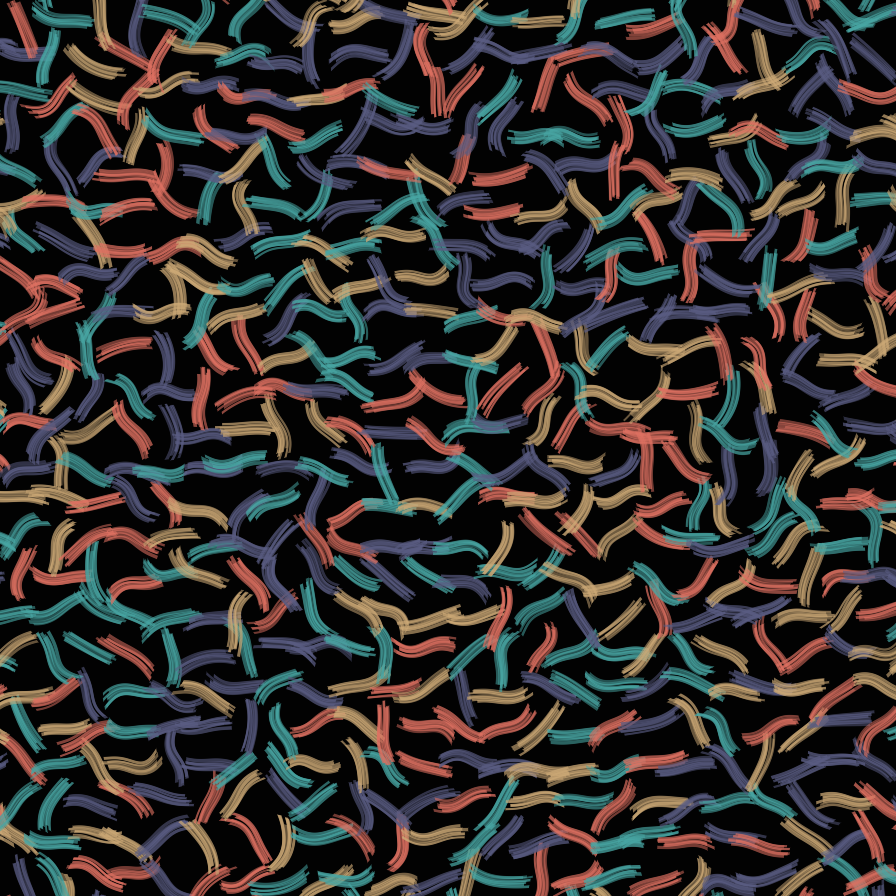
This pattern is drawn by a WebGL 2 fragment shader. Its source:

```glsl
#version 300 es
precision highp float;
// Short curved brush strokes in four muted colours, scattered over black.
// Each cell of a jittered grid holds one stroke, which is a bundle of
// translucent bristles following a shared bend with frayed ends.

uniform vec2 u_resolution;
out vec4 fragColor;

const float CELLS = 24.0;
const int BRISTLES = 7;
const vec3 SLATE = vec3(0.35, 0.36, 0.51);
const vec3 TEAL  = vec3(0.28, 0.65, 0.64);
const vec3 CORAL = vec3(0.87, 0.44, 0.38);
const vec3 TAN   = vec3(0.80, 0.66, 0.46);

// Three random values in 0..1 from a cell and a seed
vec3 hash3(vec2 cell, float seed) {
    vec3 p = fract(vec3(cell, seed) * vec3(0.1031, 0.1030, 0.0973));
    p += dot(p, p.yxz + 33.33);
    return fract((p.xxy + p.yxx) * p.zyx);
}

vec3 strokeColor(float pick) {
    if (pick < 0.28) return SLATE;
    if (pick < 0.53) return TEAL;
    return pick < 0.77 ? CORAL : TAN;
}

// Opacity of one stroke at p, measured in cells from the stroke's cell
float strokeAlpha(vec2 p, vec2 cell, float pixel) {
    vec3 place = hash3(cell, 1.7);
    vec3 form = hash3(cell, 15.3);

    // Jittered centre and a direction that leans towards the horizontal
    p -= 0.5 + 0.46 * (place.xy - 0.5);
    float lean = 2.0 * place.z - 1.0;
    float angle = lean * (0.85 + 0.65 * lean * lean);
    float c = cos(angle), s = sin(angle);
    p = vec2(c * p.x + s * p.y, c * p.y - s * p.x);

    // Shared bend: an arc plus a gentle S curve
    float halfLength = mix(0.68, 0.84, form.x);
    float t = p.x / halfLength;
    if (abs(t) > 1.4 || abs(p.y) > 0.8) return 0.0;
    float arc = 0.44 * (form.y - 0.5);
    float wave = 0.22 * (form.z - 0.5);
    float bend = arc * (t * t - 0.4) + wave * sin(3.0 * t);
    float slope = (2.0 * arc * t + 3.0 * wave * cos(3.0 * t)) / halfLength;
    float across = (p.y - bend) * inversesqrt(1.0 + slope * slope);

    // Bristles with their own offset, tilt, reach and pressure
    float clear = 1.0;
    for (int i = 0; i < BRISTLES; i++) {
        float k = float(i);
        vec3 r = hash3(cell, 31.9 + 7.3 * k);
        vec3 q = hash3(cell, 97.1 + 5.9 * k);
        float offset = 0.044 * (k - 3.0) + 0.05 * (r.x - 0.5);
        float tilt = 0.07 * (r.y - 0.5);
        float thickness = mix(0.026, 0.048, r.z);
        float side = abs(across - offset - tilt * t) - thickness;
        float along = max(p.x - halfLength * mix(0.78, 1.14, q.x),
                          -p.x - halfLength * mix(0.78, 1.14, q.y));
        float d = max(side, along);
        float ink = 1.0 - smoothstep(-0.6 * pixel, 0.6 * pixel, d);
        clear *= 1.0 - ink * mix(0.48, 0.76, q.z);
    }
    return 1.0 - clear;
}

void main() {
    float canvas = min(u_resolution.x, u_resolution.y);
    vec2 grid = gl_FragCoord.xy / canvas * CELLS;
    float pixel = CELLS / canvas;
    vec2 home = floor(grid);
    vec3 color = vec3(0.006);

    // Layer the strokes of the neighbouring cells in a fixed order
    for (int y = -1; y <= 1; y++) {
        for (int x = -1; x <= 1; x++) {
            vec2 cell = home + vec2(x, y);
            vec2 id = cell + 11.0;
            vec3 tint = strokeColor(hash3(id, 61.3).x);
            color = mix(color, tint, strokeAlpha(grid - cell, id, pixel));
        }
    }
    fragColor = vec4(color, 1.0);
}
```
